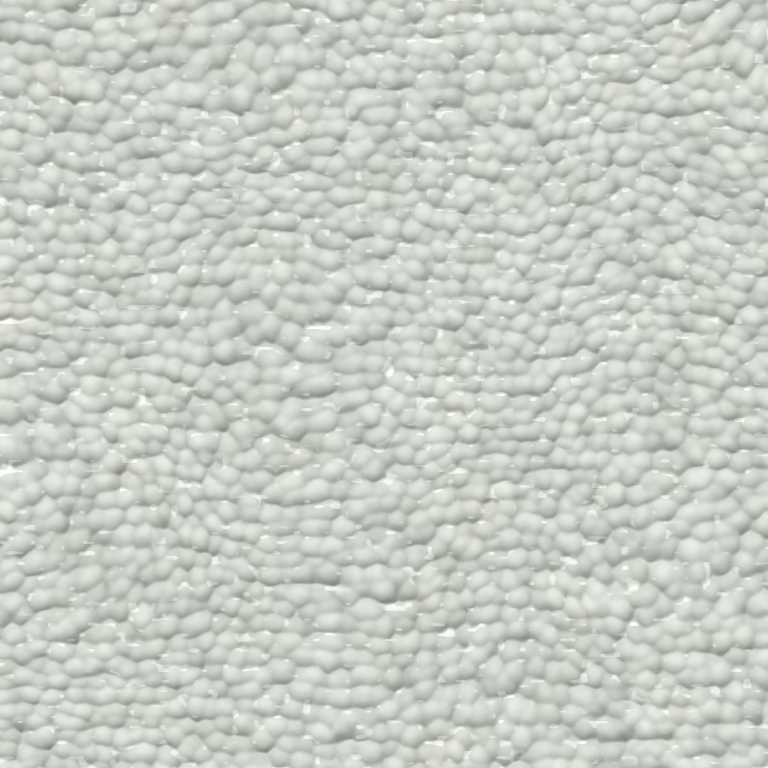
This texture is drawn by a Shadertoy shader. Its source:

```glsl
// Pale grey-green pebbled plaster: packed soft beads lit from above.
#define GRID vec2(41.0, 45.0)      // beads across and up the canvas
#define JITTER 0.62                // scatter of bead centres
#define SIZE_SPREAD 0.30           // variation of bead size
#define CREASE_SHARPNESS 9.0       // higher gives tighter seams
#define RELIEF 0.235               // strength of directional light
#define OCCLUSION 0.27             // darkening inside the seams
#define GLINT 0.13                 // bright flecks in the seams
#define GRAIN 0.022                // fine surface mottling
#define BASE_COLOR vec3(0.805, 0.826, 0.797)
#define LIGHT_DIR vec2(-0.20, 0.98)

float hash(vec2 p) {
    vec3 q = fract(vec3(p.xyx) * 0.1031);
    q += dot(q, q.yzx + 33.33);
    return fract((q.x + q.y) * q.z);
}

float noise(vec2 p) {
    vec2 i = floor(p), f = fract(p);
    f = f * f * (3.0 - 2.0 * f);
    float low = mix(hash(i), hash(i + vec2(1, 0)), f.x);
    float high = mix(hash(i + vec2(0, 1)), hash(i + vec2(1, 1)), f.x);
    return mix(low, high, f.y);
}

// Smooth union of paraboloid domes: xy = slope, z = height, w = bead tone
vec4 beads(vec2 p) {
    vec2 home = floor(p);
    vec3 slopeAndTone = vec3(0.0);
    float total = 0.0;
    for (int y = -2; y <= 2; y++)
    for (int x = -2; x <= 2; x++) {
        vec2 cell = home + vec2(x, y);
        vec2 id = cell + 100.0;
        vec2 scatter = vec2(hash(id), hash(id + 37.7)) - 0.5;
        float stagger = 0.5 * mod(cell.y, 2.0) - 0.25;
        vec2 center = cell + 0.5 + vec2(stagger, 0.0) + JITTER * scatter;
        vec2 d = p - center;
        float dome = SIZE_SPREAD * hash(id + 71.3) - dot(d, d);
        float weight = exp(CREASE_SHARPNESS * dome);
        slopeAndTone += weight * vec3(d, hash(id + 13.9) - 0.5);
        total += weight;
    }
    float height = log(total) / CREASE_SHARPNESS;
    return vec4(slopeAndTone.xy / total, height, slopeAndTone.z / total);
}

void mainImage(out vec4 fragColor, in vec2 fragCoord) {
    vec2 uv = fragCoord / iResolution.xy;

    // Gentle drift bends the rows; a finer one makes beads less round
    vec2 drift = vec2(noise(uv * 6.0 + 3.0), noise(uv * 6.0 + 41.0)) - 0.5;
    vec2 wobble = vec2(noise(uv * 70.0 + 9.0), noise(uv * 70.0 + 57.0)) - 0.5;
    vec4 bead = beads(uv * GRID + 1.7 * drift + 0.22 * wobble);

    // Light from above, with a deeper shadow than highlight
    float slope = dot(bead.xy, LIGHT_DIR);
    float light = RELIEF * (slope - 0.35 * slope * slope);
    light += OCCLUSION * clamp(bead.z - 0.09, -0.25, 0.2);
    light += 0.025 * bead.w;

    // Thin flecks caught in the low seams
    float seam = 1.0 - smoothstep(-0.06, 0.08, bead.z);
    float fleck = smoothstep(0.70, 0.88, noise(uv * vec2(75.0, 150.0) + 17.0));
    light += GLINT * seam * fleck;

    // Fine grain and broad unevenness
    light += GRAIN * (noise(uv * 190.0) + noise(uv * 95.0 + 7.0) - 1.0);
    light += 0.025 * (noise(uv * 9.0 + 23.0) - 0.5);

    // Faint shift between warm and cool patches
    float warmth = noise(uv * 24.0 + 61.0) - 0.5;
    vec3 color = BASE_COLOR + light + warmth * vec3(0.014, 0.0, -0.018);
    fragColor = vec4(clamp(color, 0.0, 1.0), 1.0);
}
```
